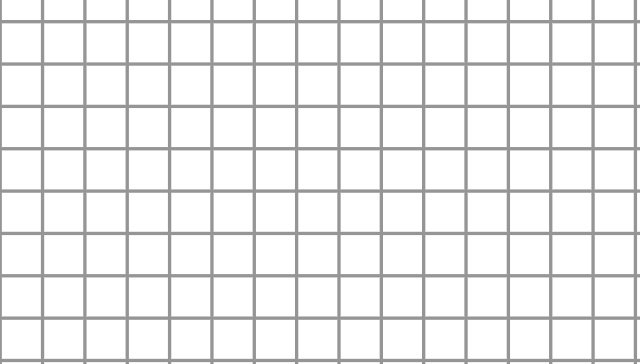
Give the GLSL for this pattern, as a WebGL 1 fragment shader.

```glsl
precision highp float;

uniform vec2 u_resolution;

// Lengths are fractions of the canvas width
const float CELL_SIZE = 0.06617;
const float LINE_WIDTH = 0.0052;
const vec2 GRID_ORIGIN = vec2(0.0003, 0.0055);
const vec3 PAPER_COLOR = vec3(1.0);
const vec3 LINE_COLOR = vec3(0.583);

// Distance to the nearest vertical (x) and horizontal (y) line centre
vec2 gridDistance(vec2 p) {
  vec2 cell = fract((p - GRID_ORIGIN) / CELL_SIZE + 0.5) - 0.5;
  return abs(cell) * CELL_SIZE;
}

void main() {
  vec2 p = gl_FragCoord.xy / u_resolution.x;
  float pixel = 1.0 / u_resolution.x;

  // Box-filtered coverage of each set of lines
  vec2 edge = 0.5 * LINE_WIDTH - gridDistance(p);
  vec2 coverage = clamp(edge / pixel + 0.5, 0.0, 1.0);

  // Union of both line directions
  float ink = max(coverage.x, coverage.y);
  gl_FragColor = vec4(mix(PAPER_COLOR, LINE_COLOR, ink), 1.0);
}
```
